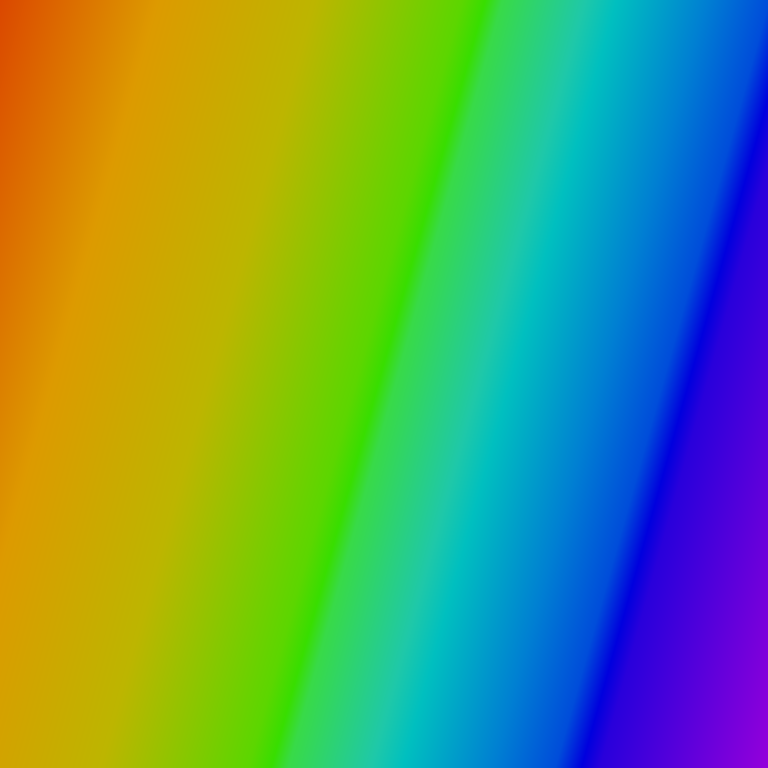
A WebGL 1 fragment shader for this background:

```glsl
precision highp float;
// A slanted spectrum running from red-orange through green and blue to violet.
// One coordinate measures the slant, and chained linear ramps blend the colour
// stops along it, with narrow ramps forming the green and blue creases.

uniform vec2 u_resolution;

// Blend towards the next stop between positions start and end.
vec3 blendStop(vec3 color, vec3 nextColor, float start, float end, float t) {
  return mix(color, nextColor, clamp((t - start) / (end - start), 0.0, 1.0));
}

void main() {
  vec2 uv = gl_FragCoord.xy / u_resolution;

  // Horizontal position measured along bands that lean to the right.
  float slant = uv.x + 0.279 * (1.0 - uv.y);

  // Warm side: red-orange, amber, olive, then the green crease.
  vec3 color = vec3(0.86, 0.28, 0.0);
  color = blendStop(color, vec3(0.865, 0.605, 0.0), 0.0, 0.207, slant);
  color = blendStop(color, vec3(0.74, 0.71, 0.0), 0.207, 0.41, slant);
  color = blendStop(color, vec3(0.36, 0.84, 0.0), 0.41, 0.602, slant);
  color = blendStop(color, vec3(0.22, 0.87, 0.0), 0.602, 0.632, slant);

  // Cool side: mint, teal, cyan, then the deep blue crease.
  color = blendStop(color, vec3(0.22, 0.855, 0.28), 0.632, 0.654, slant);
  color = blendStop(color, vec3(0.12, 0.785, 0.66), 0.654, 0.762, slant);
  color = blendStop(color, vec3(0.0, 0.75, 0.75), 0.762, 0.803, slant);
  color = blendStop(color, vec3(0.0, 0.50, 0.825), 0.803, 0.92, slant);
  color = blendStop(color, vec3(0.0, 0.30, 0.855), 0.92, 1.002, slant);
  color = blendStop(color, vec3(0.0, 0.0, 0.87), 1.002, 1.036, slant);

  // Violet corner.
  color = blendStop(color, vec3(0.16, 0.0, 0.86), 1.036, 1.06, slant);
  color = blendStop(color, vec3(0.58, 0.0, 0.86), 1.06, 1.279, slant);

  gl_FragColor = vec4(color, 1.0);
}
```
